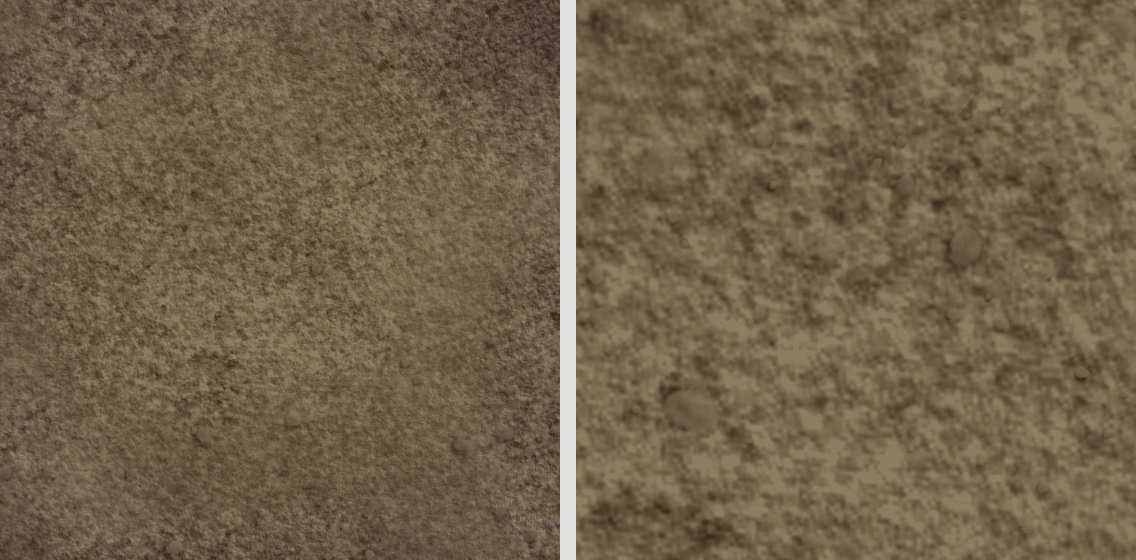
Left: the whole. Right: its middle third, enlarged.
This texture is drawn by a WebGL 2 fragment shader. Its source:

```glsl
#version 300 es
precision highp float;

uniform vec2 u_resolution;
out vec4 fragColor;

// Soil palette
const vec3 DARK_SOIL = vec3(0.29, 0.24, 0.17);
const vec3 MID_SOIL = vec3(0.405, 0.355, 0.255);
const vec3 PALE_SOIL = vec3(0.53, 0.47, 0.36);
const vec3 EDGE_TINT = vec3(0.004, -0.002, 0.022);

// Tuning values
const vec2 LIGHT_DIR = vec2(0.55, 0.83);
const float BASE_TONE = 0.66;
const float VIGNETTE = 0.62;
const float TERRAIN_SCALE = 3.6;
const float TERRAIN_RELIEF = 1.5;
const float GRAIN_SCALE = 95.0;
const float GRAIN_CONTRAST = 1.15;
const float GRAIN_RELIEF = 0.75;
const float CREVICE_DEPTH = 0.42;
const int PEBBLE_LAYERS = 4;
const float PEBBLE_SCALE = 11.0;
const float PEBBLE_SHARE = 0.2;

float hash(vec2 p) {
    return fract(sin(dot(p, vec2(127.1, 311.7))) * 43758.5453);
}

float noise(vec2 p) {
    vec2 cell = floor(p);
    vec2 f = fract(p);
    f = f * f * (3.0 - 2.0 * f);
    float low = mix(hash(cell), hash(cell + vec2(1.0, 0.0)), f.x);
    float high = mix(hash(cell + vec2(0.0, 1.0)), hash(cell + 1.0), f.x);
    return mix(low, high, f.y);
}

mat2 rotation(float angle) {
    float c = cos(angle), s = sin(angle);
    return mat2(c, s, -s, c);
}

float fbm(vec2 p, int octaves, float gain) {
    float sum = 0.0, amplitude = 1.0, total = 0.0;
    for (int i = 0; i < octaves; i++) {
        sum += amplitude * noise(p);
        total += amplitude;
        amplitude *= gain;
        p = rotation(0.65) * p * 1.93 + 17.3;
    }
    return sum / total;
}

float terrain(vec2 p) {
    return fbm(p * TERRAIN_SCALE + 4.7, 4, 0.5);
}

float grain(vec2 p) {
    return fbm(rotation(0.4) * p * GRAIN_SCALE, 3, 0.7);
}

// Lays one size of pebble over the tone; x is tone, y is stone coverage
vec2 addPebbles(vec2 surface, vec2 p, float scale, float share, float seed) {
    vec2 g = rotation(seed) * p * scale + seed * 7.3;
    vec2 id = floor(g);
    float present = step(hash(id + seed), share);
    vec2 center = 0.32 + 0.36 * vec2(hash(id + 3.1), hash(id + 8.7));
    float radius = mix(0.09, 0.19, pow(hash(id + 5.9), 1.5));

    // Lumpy ellipse with its own direction
    vec2 d = fract(g) - center;
    vec2 e = rotation(6.28 * hash(id + 2.3)) * d;
    e.y *= mix(1.0, 1.4, hash(id + 6.1));
    float lump = (noise(d * 9.0 + id * 5.0) - 0.5) * 0.07;
    float dist = length(e) + lump - radius;
    float soft = max(0.02, 0.8 * scale / u_resolution.y);
    float body = present * (1.0 - smoothstep(-soft, soft, dist));

    // Contact shadow on the side away from the light
    vec2 light = rotation(seed) * LIGHT_DIR;
    float shade = length(d + light * radius * 0.5) - radius;
    surface.x -= present * 0.3 * (1.0 - smoothstep(-0.03, 0.08, shade));

    float dome = dot(d, light) / radius;
    float tone = 0.72 + 0.2 * dome + 0.12 * (hash(id + 9.4) - 0.5);
    return mix(surface, vec2(tone, 1.0), body * 0.82);
}

void main() {
    vec2 p = gl_FragCoord.xy / u_resolution.y;
    vec2 fromCenter = gl_FragCoord.xy / u_resolution * 2.0 - 1.0;
    float edge = dot(fromCenter, fromCenter);

    // Broad mounds and hollows
    float height = terrain(p);
    float slope = height - terrain(p + LIGHT_DIR * 0.025);
    float ground = BASE_TONE + TERRAIN_RELIEF * slope + 0.5 * (height - 0.5);

    // Crumbly grain, coarser in some patches
    float rough = smoothstep(0.3, 0.7, fbm(p * 5.0 + 31.0, 2, 0.5));
    float fine = grain(p);
    float facing = fine - grain(p + LIGHT_DIR * 0.003);
    float crumbs = GRAIN_CONTRAST * (fine - 0.5) + GRAIN_RELIEF * facing;
    ground += crumbs * mix(0.8, 1.2, rough);

    // Short dark crevices between clods
    float gap = fbm(rotation(-0.5) * p * vec2(42.0, 66.0) + 9.0, 2, 0.6);
    ground -= CREVICE_DEPTH * smoothstep(0.64, 0.86, gap) * mix(0.35, 1.0, rough);

    // Scattered stones, from small to large
    vec2 surface = vec2(ground, 0.0);
    float cluster = smoothstep(0.25, 0.75, fbm(p * 4.0 + 57.0, 2, 0.5));
    for (int i = PEBBLE_LAYERS - 1; i >= 0; i--) {
        float scale = PEBBLE_SCALE * pow(1.65, float(i));
        float share = PEBBLE_SHARE * mix(0.3, 1.5, cluster);
        surface = addPebbles(surface, p, scale, share, float(i) + 1.4);
    }
    float tone = surface.x + 0.25 * crumbs * surface.y - VIGNETTE * edge * 0.25;

    // Tone to soil colour
    vec3 color = mix(DARK_SOIL, MID_SOIL, clamp(tone * 2.0, -0.5, 1.0));
    color = mix(color, PALE_SOIL, clamp(tone * 2.0 - 1.0, 0.0, 1.2));
    color += EDGE_TINT * (smoothstep(0.2, 1.3, edge) + 0.4 * surface.y);
    fragColor = vec4(color, 1.0);
}
```
